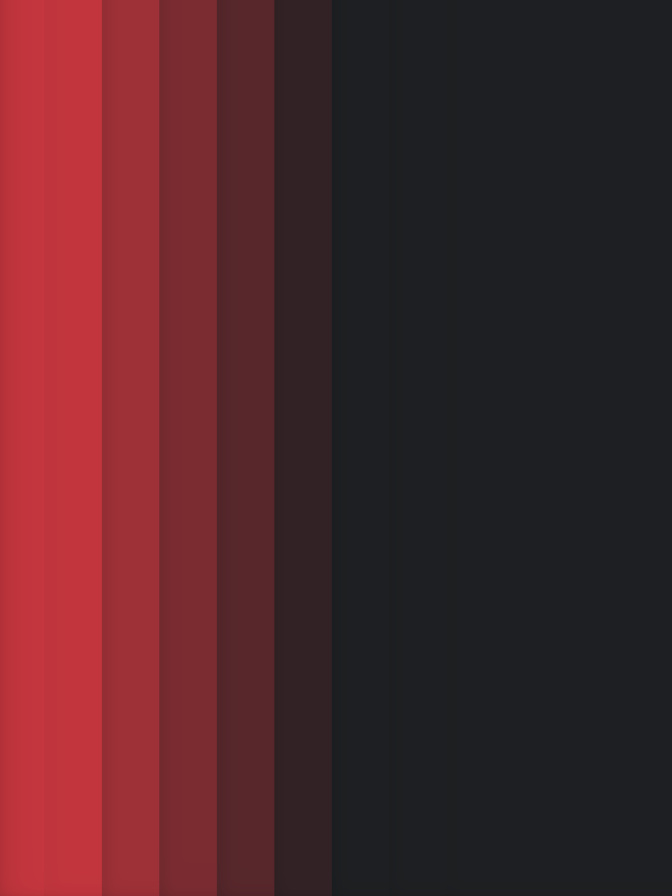
A WebGL 2 fragment shader for this background:

```glsl
#version 300 es
precision highp float;
// Vertical crimson bands stepping down to charcoal, with a soft shadow at each seam.

#define FIRST_EDGE 0.1515
#define BAND_WIDTH 0.0856
#define FADE_BANDS 4.6
#define SEAM_SHADE 0.075
#define SEAM_WIDTH 0.014
#define BORDER_SHADE 0.10
#define BORDER_WIDTH 0.022

uniform vec2 u_resolution;
out vec4 fragColor;

const vec3 CRIMSON = vec3(0.760, 0.208, 0.240);
const vec3 CHARCOAL = vec3(0.115, 0.122, 0.132);

// Staircase that rises by one at each whole number, with a smoothed riser.
float smoothStairs(float t, float blur) {
    float nearest = floor(t + 0.5);
    return nearest - 1.0 + smoothstep(-blur, blur, t - nearest);
}

void main() {
    vec2 uv = gl_FragCoord.xy / u_resolution;
    float pixel = 1.0 / u_resolution.x;

    // Band number: the first two bands share the brightest red.
    float t = (uv.x - FIRST_EDGE) / BAND_WIDTH;
    float band = max(smoothStairs(t, 0.8 * pixel / BAND_WIDTH) + 1.0, 0.0);
    vec3 color = mix(CRIMSON, CHARCOAL, min(band / FADE_BANDS, 1.0));

    // A slightly brighter red before the first faint seam.
    color *= 1.0 + 0.02 * (1.0 - smoothstep(0.066, 0.086, uv.x));

    // Shadow to the right of each seam, fading out across the dark side.
    float fromSeam = fract(t) * BAND_WIDTH;
    float seam = exp(-pow(fromSeam / SEAM_WIDTH, 2.0));
    float strength = SEAM_SHADE * (1.0 - smoothstep(0.45, 0.78, uv.x));
    strength *= mix(0.4, 1.0, smoothstep(0.10, 0.15, uv.x));
    color *= 1.0 - strength * seam * vec3(1.0, 0.6, 0.8);

    // Darkened left border and a thin shade along the bottom.
    color *= 1.0 - BORDER_SHADE * exp(-uv.x / BORDER_WIDTH);
    color *= 1.0 - 0.06 * exp(-uv.y / 0.006);

    fragColor = vec4(color, 1.0);
}
```
